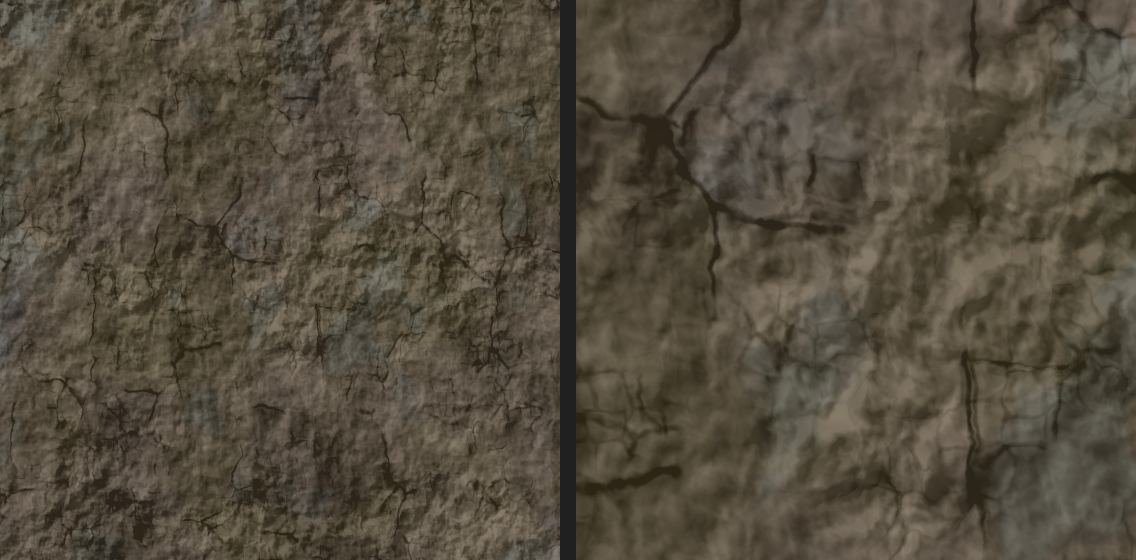
Left: the whole. Right: its middle third, enlarged.
A WebGL 1 fragment shader for this texture:

```glsl
precision highp float;
// Weathered brown cliff wall: warped cellular slabs in upright blocks, broken
// by bands of rubble. Layered noise gives stains, side-lit relief and grain;
// cell borders, shown only in short runs, become thin dark cracks.
uniform vec2 u_resolution;

#define SLAB_SCALE vec2(7.0, 4.2)
#define CHIP_SCALE vec2(19.0, 15.0)
#define SHARD_SCALE vec2(44.0, 40.0)
#define WARP 0.030
#define STAIN 0.46
#define RELIEF 2.9
#define CRACK 0.46
#define GRAIN 0.16
#define BASE_TONE 0.525
#define SHADOW_ROCK vec3(0.165, 0.137, 0.088)
#define LIT_ROCK vec3(0.505, 0.460, 0.396)

float hash(vec2 p) {
  vec3 q = fract(p.xyx * vec3(0.1031, 0.1030, 0.0973));
  q += dot(q, q.yzx + 33.33);
  return fract((q.x + q.y) * q.z);
}

vec2 hash2(vec2 p) {
  return vec2(hash(p + 17.3), hash(p + 91.7));
}

float noise(vec2 p) {
  vec2 i = floor(p), f = fract(p);
  f = f * f * (3.0 - 2.0 * f);
  return mix(mix(hash(i), hash(i + vec2(1.0, 0.0)), f.x),
             mix(hash(i + vec2(0.0, 1.0)), hash(i + 1.0), f.x), f.y);
}

float fbm(vec2 p) {
  float sum = 0.0, amp = 0.516;
  for (int i = 0; i < 5; i++) {
    sum += amp * noise(p);
    p = mat2(1.6, 1.2, -1.2, 1.6) * p + 7.1;
    amp *= 0.5;
  }
  return sum;
}

// x: distance to the cell border, y: random cell tone, z: tilt inside the cell
vec3 slabs(vec2 p) {
  vec2 cell = floor(p), nearest = vec2(0.0), offset = vec2(0.0);
  float d1 = 9.0, d2 = 9.0;
  for (int y = -1; y <= 1; y++) {
    for (int x = -1; x <= 1; x++) {
      vec2 id = cell + vec2(float(x), float(y));
      vec2 r = id + 0.15 + 0.7 * hash2(id) - p;
      // A blend of box and round distance gives upright, blocky slabs
      float d = mix(max(abs(r.x), abs(r.y)), length(r), 0.35);
      if (d < d1) {
        d2 = d1;
        d1 = d;
        nearest = id;
        offset = r;
      } else {
        d2 = min(d2, d);
      }
    }
  }
  vec2 slope = hash2(nearest + 5.0) - 0.5;
  return vec3(d2 - d1, hash(nearest + 41.0), dot(offset, slope));
}

float height(vec2 p) {
  float ridges = 1.0 - abs(2.0 * noise(p * vec2(44.0, 38.0)) - 1.0);
  return fbm(p * vec2(29.0, 25.0)) + 0.14 * ridges;
}

void main() {
  vec2 uv = gl_FragCoord.xy / u_resolution;
  vec2 p = uv + 3.0;

  // Ragged outlines: a broad bend plus a fine tear
  vec2 bend = vec2(fbm(p * 8.0), fbm(p * 8.0 + 31.0)) - 0.5;
  vec2 tear = vec2(fbm(p * 42.0), fbm(p * 42.0 + 57.0)) - 0.5;
  vec2 q = p + WARP * bend * vec2(1.3, 2.6) + 0.016 * tear;
  vec2 face = p + 0.012 * tear;
  vec3 slab = slabs(q * SLAB_SCALE);
  vec3 chip = slabs(q * CHIP_SCALE + 11.0);
  vec3 shard = slabs(face * SHARD_SCALE + 23.0);

  // Horizontal rubble bands between the smoother faces
  float band = 0.5 + 0.5 * cos(12.566 * (uv.y - 0.04 + 0.5 * bend.y));
  float rubble = smoothstep(0.45, 0.95, band + 1.2 * (fbm(p * 7.0 + 73.0) - 0.5));

  // Relief lit from the upper left
  vec2 e = vec2(-0.0017, 0.0020);
  float slope = height(face - e) - height(face + e);
  float shade = clamp(slope * RELIEF * mix(0.7, 1.3, rubble), -0.3, 0.3);

  // Short thin cracks and soft contact shadows along parts of the borders
  float slabGate = smoothstep(0.50, 0.62, fbm(p * vec2(17.0, 11.0) + 19.0));
  float chipGate = smoothstep(0.52, 0.66, fbm(p * 19.0 + 47.0));
  float crack = slabGate * (1.0 - smoothstep(0.004, 0.040, slab.x));
  float chipCrack = chipGate * (1.0 - smoothstep(0.01, 0.10, chip.x));
  float shardCrack = (0.2 + chipGate) * (1.0 - smoothstep(0.02, 0.17, shard.x));
  float contact = slabGate * (1.0 - smoothstep(0.0, 0.20, slab.x));

  // Stains, short upright streaks and broken facets
  float streak = fbm(face * vec2(68.0, 24.0) + 29.0) - 0.5;
  float tone = BASE_TONE + shade;
  tone += STAIN * (fbm(q * vec2(6.5, 5.0) + 13.0) - 0.5);
  tone += 0.52 * (fbm(face * 27.0 + 61.0) - 0.5) + 0.36 * (1.0 - rubble) * streak;
  tone += (0.20 * (slab.y - 0.5) + 0.16 * slab.z) * (1.0 - 0.6 * rubble);
  tone += (0.15 * (chip.y - 0.5) + 0.14 * chip.z) * (0.4 + chipGate);
  tone += (0.12 * (shard.y - 0.5) + 0.14 * shard.z) * (0.25 + 0.75 * rubble);
  tone -= CRACK * max(crack, 0.7 * chipCrack) + 0.14 * shardCrack;
  tone -= 0.08 * contact + 0.02 * rubble;
  tone += GRAIN * (noise(p * 150.0) - 0.5);

  // Olive, mauve and rare blue-grey mineral tints
  vec3 rock = mix(SHADOW_ROCK, LIT_ROCK, clamp(tone, 0.02, 1.05));
  float hue = fbm(q * 5.0 + 83.0) - 0.5 + 0.18 * (slab.y - 0.5) - 0.08 * rubble;
  rock += vec3(0.0, -0.015, 0.055) * clamp(hue, -0.25, 0.25);
  float mineral = smoothstep(0.60, 0.74, fbm(q * vec2(11.0, 8.0) + 97.0));
  rock = mix(rock, rock * vec3(0.92, 1.02, 1.12), mineral * 0.7);
  gl_FragColor = vec4(rock, 1.0);
}
```
